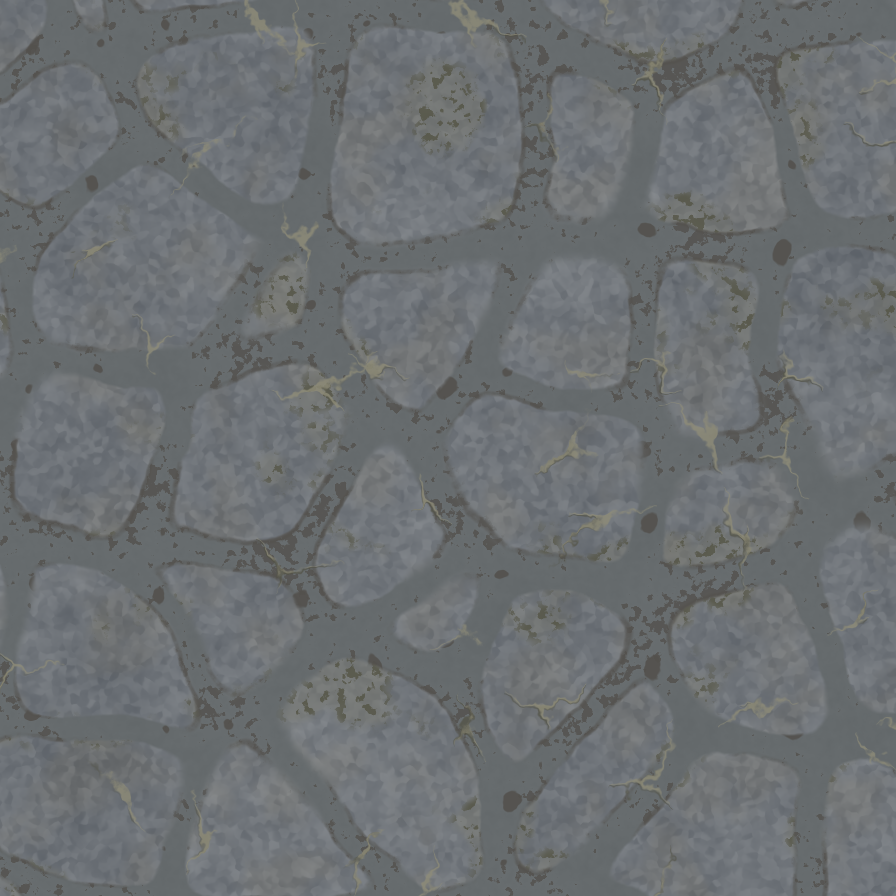
Reproduce this texture procedurally as a three.js fragment shader.

```glsl
varying vec2 vUv;

vec2 hash2(vec2 p) {
  vec3 q = fract(p.xyx * vec3(0.1031, 0.1030, 0.0973));
  q += dot(q, q.yzx + 33.33);
  return fract((q.xx + q.yz) * q.zy);
}

float gradientAt(vec2 cell, vec2 offset) {
  return dot(hash2(cell + 57.0) * 2.0 - 1.0, offset);
}

float noise(vec2 p) {
  vec2 i = floor(p), f = fract(p), e = vec2(1.0, 0.0);
  vec2 u = f * f * f * (f * (f * 6.0 - 15.0) + 10.0);
  return mix(mix(gradientAt(i, f), gradientAt(i + e, f - e), u.x),
             mix(gradientAt(i + e.yx, f - e.yx), gradientAt(i + 1.0, f - 1.0), u.x), u.y);
}

float fbm(vec2 p) {
  float sum = 0.0, amp = 1.0;
  for (int i = 0; i < 4; i++) {
    sum += amp * noise(p);
    p = mat2(1.6, 1.2, -1.2, 1.6) * p + 7.3;
    amp *= 0.5;
  }
  return sum;
}

// Weighted cell site: xy is the offset from p, z the power distance
vec3 site(vec2 cell, vec2 p) {
  vec2 r = cell + 0.08 + 0.84 * hash2(cell) - p;
  return vec3(r, dot(r, r) - 0.5 * hash2(cell + 31.0).x);
}

// Rounded distance to the cell border (x) and a random shade per cell (y)
vec2 stones(vec2 p) {
  vec2 base = floor(p), nearestCell = base;
  vec3 nearest = vec3(0.0, 0.0, 99.0);
  for (int y = -2; y <= 2; y++)
  for (int x = -2; x <= 2; x++) {
    vec2 cell = base + vec2(x, y);
    vec3 s = site(cell, p);
    if (s.z < nearest.z) { nearest = s; nearestCell = cell; }
  }
  float sum = 0.0;
  for (int y = -2; y <= 2; y++)
  for (int x = -2; x <= 2; x++) {
    vec3 s = site(base + vec2(x, y), p);
    float gap = length(s.xy - nearest.xy);
    if (gap > 0.001) sum += exp(-15.0 * (s.z - nearest.z) / (2.0 * gap));
  }
  return vec2(-log(sum + 1e-6) / 15.0, hash2(nearestCell + 11.0).y);
}

// Soft-edged flakes, each with a random tone
float flakes(vec2 p) {
  vec2 base = floor(p);
  float tone = 0.0, total = 0.0;
  for (int y = -1; y <= 1; y++)
  for (int x = -1; x <= 1; x++) {
    vec2 cell = base + vec2(x, y);
    vec2 h = hash2(cell + 83.0), r = cell + h - p;
    float weight = exp(-9.0 * dot(r, r));
    tone += weight * hash2(cell + 5.0).x;
    total += weight;
  }
  return tone / total - 0.5;
}

// Distance to scattered three-armed tapering cracks
float cracks(vec2 p) {
  vec2 base = floor(p);
  float d = 9.0;
  for (int y = -1; y <= 1; y++)
  for (int x = -1; x <= 1; x++) {
    vec2 cell = base + vec2(x, y), h = hash2(cell + 140.0);
    vec2 kind = hash2(cell + 211.0);
    if (kind.x > 0.62) continue;
    vec2 r = p - cell - h;
    for (int arm = 0; arm < 3; arm++) {
      float k = float(arm);
      float angle = 6.283 * kind.y + k * (2.1 + 0.9 * h.x);
      float len = (0.5 - 0.14 * k) * (0.5 + 0.6 * h.y);
      vec2 dir = vec2(cos(angle), sin(angle));
      float t = clamp(dot(r, dir) / len, 0.0, 1.0), left = 1.0 - t;
      d = min(d, length(r - dir * len * t) - 0.012 * left - 0.035 * left * left * left * h.x);
    }
  }
  return d;
}

void main() {
  vec2 uv = vUv;
  vec2 wobble = vec2(fbm(uv * 26.0), fbm(uv * 26.0 + 40.0));
  float broad = fbm(uv * 5.0 + 3.0);
  float patches = fbm(uv * 8.0 + 60.0);
  float grain = fbm(uv * 85.0);

  // Stone outlines with uneven joints
  vec2 stone = stones(uv * 5.4 + 2.0 + wobble * 0.025 + 0.12 * noise(uv * 9.0));
  float edge = stone.x - 0.085 - 0.04 * noise(uv * 6.0 + 20.0);
  float softness = mix(0.012, 0.05, smoothstep(0.0, 0.3, broad));
  float inside = smoothstep(-softness, softness, edge);

  // Mottled blue-grey stone
  float mottle = 0.07 * flakes(uv * 125.0 + wobble) + 0.045 * fbm(uv * 30.0 + 9.0)
               + 0.04 * broad + 0.018 * (stone.y - 0.5);
  vec3 stoneColor = vec3(0.437, 0.456, 0.478) + mottle * vec3(1.03, 1.0, 0.94);
  stoneColor += vec3(0.012, 0.003, -0.014) * smoothstep(-0.1, 0.4, fbm(uv * 11.0 + 80.0));
  stoneColor += 0.014 * smoothstep(0.07, 0.0, edge);

  // Smooth grey mortar
  vec3 mortarColor = vec3(0.402, 0.422, 0.430) + 0.012 * grain + 0.02 * patches;
  vec3 color = mix(mortarColor, stoneColor, inside);

  // Brown grit and rims along the joints
  vec3 brown = vec3(0.325, 0.315, 0.300);
  float nearEdge = smoothstep(0.16, 0.0, abs(edge + 0.03));
  float grit = smoothstep(0.0, 0.12, grain + 0.9 * patches + 0.22 * nearEdge - 0.46);
  color = mix(color, brown, grit * (1.0 - inside) * 0.8);
  float rim = smoothstep(0.022, 0.004, abs(edge + 0.006));
  color = mix(color, brown, rim * smoothstep(-0.15, 0.3, patches + 0.3 * grain) * 0.65);

  // Ragged dark chips in the mortar
  vec2 chipUv = uv * 13.0 + wobble * 0.12, chipCell = floor(chipUv);
  vec2 chipHash = hash2(chipCell + 300.0);
  vec2 chip = (fract(chipUv) - 0.3 - 0.4 * chipHash) * vec2(1.0, 0.7 + 0.6 * chipHash.y);
  float chipSize = 0.15 * hash2(chipCell + 17.0).x * step(chipHash.x, 0.55);
  float chipMask = smoothstep(0.015, -0.015, length(chip) - chipSize) * step(0.03, chipSize);
  color = mix(color, brown, chipMask * (1.0 - inside) * 0.9);

  // Olive and pale speckles on worn stone
  float worn = smoothstep(0.18, 0.42, fbm(uv * 7.0 + 120.0) + 0.1 * nearEdge) * inside;
  float speck = fbm(uv * 75.0 + 200.0);
  color = mix(color, vec3(0.49, 0.485, 0.43), worn * 0.35);
  color = mix(color, vec3(0.33, 0.33, 0.27), worn * smoothstep(0.1, 0.24, speck) * 0.8);

  // Pale cracks with broken dark lips
  vec2 crackUv = uv * 7.0 + wobble * 0.16;
  float lip = smoothstep(0.014, -0.008, cracks(crackUv + vec2(0.012, 0.016)));
  float crack = smoothstep(0.014, -0.010, cracks(crackUv));
  color = mix(color, vec3(0.32, 0.32, 0.27), lip * smoothstep(-0.1, 0.2, patches) * 0.75);
  color = mix(color, vec3(0.56, 0.55, 0.47), crack * smoothstep(-0.4, 0.0, broad + 0.4 * grain) * 0.8);

  gl_FragColor = vec4(color, 1.0);
}
```
